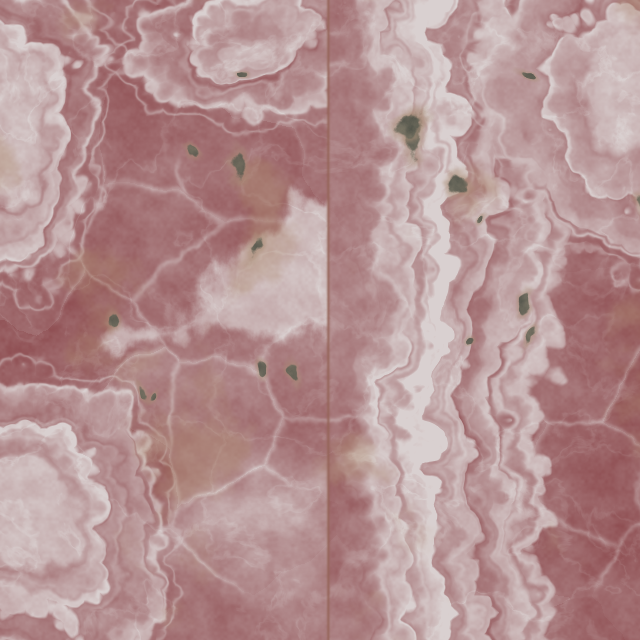
This texture is drawn by a Shadertoy shader. Its source:

```glsl
// Polished rhodochrosite: two slabs meeting at a thin vertical seam.
// Growth layers are saw-toothed bands of a distance, scalloped by cell noise,
// laid over clouded rose crystal with pale veins and dark mineral specks.

float hash(vec2 p) {
    return fract(sin(dot(p, vec2(127.1, 311.7))) * 43758.5453);
}

float noise(vec2 p) {
    vec2 i = floor(p), f = fract(p);
    f = f * f * (3.0 - 2.0 * f);
    return mix(mix(hash(i), hash(i + vec2(1, 0)), f.x),
               mix(hash(i + vec2(0, 1)), hash(i + vec2(1, 1)), f.x), f.y);
}

float fbm(vec2 p) {
    float sum = 0.0, amp = 0.5;
    for (int i = 0; i < 6; i++) {
        sum += amp * noise(p);
        p = mat2(1.6, 1.2, -1.2, 1.6) * p + 7.3;
        amp *= 0.5;
    }
    return sum;
}

// Nearest distance, distance to the cell border, random value of the cell
vec3 cells(vec2 p) {
    vec2 i = floor(p);
    float near = 9.0, second = 9.0, id = 0.0;
    for (int y = -1; y <= 1; y++)
    for (int x = -1; x <= 1; x++) {
        vec2 c = i + vec2(x, y);
        float d = length(c + vec2(hash(c), hash(c + 41.0)) - p);
        if (d < near) { second = near; near = d; id = hash(c + 83.0); }
        else second = min(second, d);
    }
    return vec3(near, second - near, id);
}

float line(float d, float width) {
    return exp(-d * d / (width * width));
}

// Paleness of the growth layers: slow rise, sharp outer edge, fine striping
float strata(float d, vec2 p) {
    float v = d * 14.0 + 0.9 * noise(p * 5.0);
    float s = fract(v);
    float broad = s * smoothstep(1.0, 0.9, s) * (0.5 + 0.7 * hash(vec2(floor(v), 5.0)));
    float fine = noise(vec2(d * 95.0, (p.x + p.y) * 4.0));
    return 0.22 + 0.55 * broad + 0.36 * fine;
}

// Covers the base with a pale core, its layers and a white outer rim
float grow(float base, float d, float reach, vec2 p) {
    float layers = mix(0.88, strata(d, p), smoothstep(-0.025, 0.012, d));
    float t = mix(base, layers, 1.0 - smoothstep(reach - 0.012, reach, d));
    t = mix(t, 0.95, 0.8 * line(d - reach + 0.008, 0.006));
    return mix(t, 0.8, 0.6 * line(d - reach - 0.018, 0.004));
}

float leftSlab(vec2 p, vec2 q, float scallop, float crystal) {
    float t = crystal;

    // Cloud inside the lower rose mass
    vec2 c = (q - vec2(0.42, 0.19)) * vec2(6.5, 7.5);
    t += 0.95 * exp(-dot(c, c)) * fbm(p * vec2(9, 16) + 3.0);

    // Rounded agates at the left and top
    t = grow(t, length((q - vec2(0.37, 0.93)) * vec2(0.7, 1)) - 0.025 + scallop, 0.10, p);
    t = grow(t, length((q - vec2(-0.01, 0.81)) * vec2(1, 0.75)) - 0.09 + scallop, 0.085, p);
    t = grow(t, length(q - vec2(0.03, 0.19)) - 0.10 + scallop, 0.13, p);

    // Cream wedge, widening toward the seam, with feathered edges
    vec2 a = q - vec2(0.18, 0.47), axis = vec2(0.34, 0.10);
    float h = clamp(dot(a, axis) / dot(axis, axis), 0.0, 1.0);
    float wedge = length(a - axis * h) - mix(0.008, 0.10, h * h);
    wedge += 0.09 * (fbm(p * vec2(22, 15)) - 0.5);
    return mix(t, 0.86 + 0.2 * (fbm(p * 12.0) - 0.5), 1.0 - smoothstep(-0.012, 0.018, wedge));
}

float rightSlab(vec2 p, vec2 q, float scallop, float crystal) {
    // Upright column of layers that bulge to the right
    float c = q.x + scallop * 1.1 + 0.012 * sin(p.y * 9.0);
    float column = smoothstep(0.53, 0.59, c) * (1.0 - smoothstep(0.855, 0.865, c));
    float t = mix(crystal + 0.08, strata(c, p), column);
    t += 0.28 * line(c - 0.655, 0.035) * column;
    for (int i = 0; i < 4; i++) {
        float x = 0.585 + 0.03 * float(i) + (i > 1 ? 0.17 : 0.0);
        float width = 0.006 + 0.009 * noise(vec2(p.y * 7.0, float(i) * 9.0));
        t = mix(t, 0.93, 0.85 * line(c - x, width));
    }
    return grow(t, length((q - vec2(0.99, 0.85)) * vec2(1, 0.9)) - 0.11 + scallop, 0.14, p);
}

void mainImage(out vec4 fragColor, in vec2 fragCoord) {
    vec2 p = fragCoord / iResolution.xy;
    vec2 warp = vec2(fbm(p * 5.0), fbm(p * 5.0 + 19.0)) - 0.5;
    vec2 q = p + 0.13 * warp;
    vec2 r = p + 0.05 * warp;
    float scallop = 0.045 * cells(r * vec2(11, 15)).x + 0.022 * cells(r * 34.0).x - 0.033;

    // Rose crystal: clouds, faint facets and pale fractures
    vec3 facet = cells(q * 6.0 + 2.0);
    float crystal = 0.24 + 0.55 * (fbm(p * 4.0 + 31.0) - 0.5) + 0.13 * (facet.z - 0.5);
    crystal += 0.28 * line(facet.y, 0.05) * smoothstep(0.35, 0.6, noise(p * 6.0));

    float seam = 0.513, side = smoothstep(-0.001, 0.001, p.x - seam);
    float t = mix(leftSlab(p, q, scallop, crystal), rightSlab(p, q, scallop, crystal), side);

    // Wisps and fine mottling
    float wisp = line(fbm(q * 13.0 + 5.0) - 0.5, 0.025);
    t += 0.10 * wisp + 0.28 * (fbm(p * 38.0) - 0.5) + 0.07 * (noise(p * 190.0) - 0.5);
    vec3 color = mix(vec3(0.55, 0.29, 0.305), vec3(0.835, 0.785, 0.785), clamp(t, 0.0, 1.06));

    // Ochre stains and grey-green specks
    color = mix(color, vec3(0.68, 0.54, 0.43), 0.4 * smoothstep(0.6, 0.76, fbm(p * 7.0 + 53.0)));
    for (int i = 0; i < 18; i++) {
        vec2 k = vec2(float(i), 3.7);
        vec2 d = q - vec2(hash(k), 0.3 + 0.65 * hash(k + 11.0));
        float angle = 6.28 * hash(k + 23.0), size = 0.005 + 0.013 * pow(hash(k + 37.0), 2.0);
        d = mat2(cos(angle), sin(angle), -sin(angle), cos(angle)) * d;
        float e = length(d * vec2(0.65, 1.1)) / size + 1.2 * (fbm(p * 60.0) - 0.5);
        color = mix(color, vec3(0.66, 0.55, 0.46), 0.5 * (1.0 - smoothstep(0.8, 2.2, e)));
        vec3 mineral = mix(vec3(0.27, 0.29, 0.26), vec3(0.50, 0.48, 0.41), fbm(p * 70.0));
        color = mix(color, mineral, 0.9 * (1.0 - smoothstep(0.7, 1.1, e)));
    }

    color = mix(color, vec3(0.58, 0.39, 0.34), 0.75 * line(p.x - seam, 0.0025));
    fragColor = vec4(color, 1.0);
}
```
